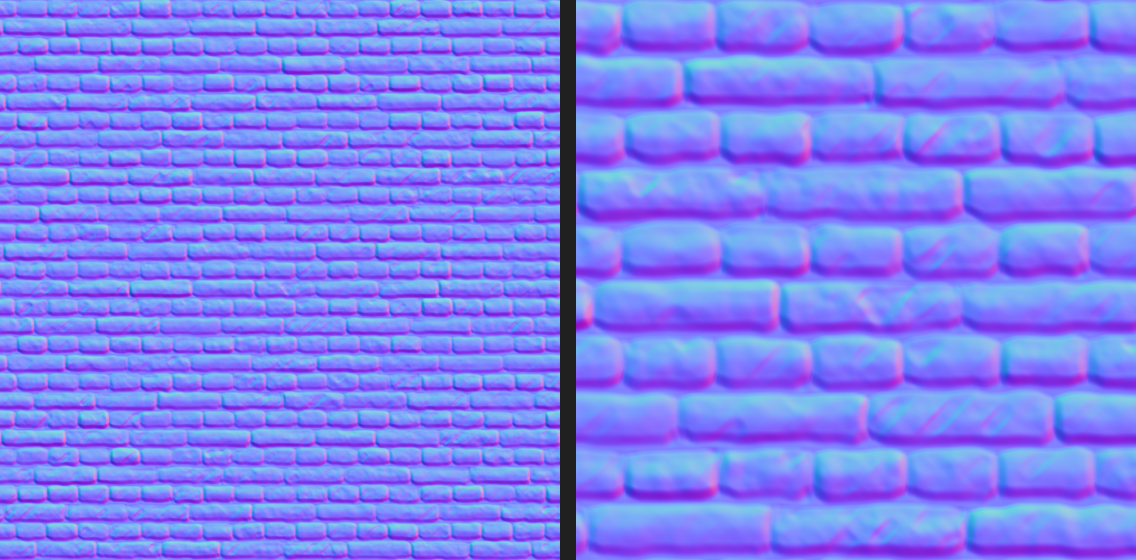
Left, the full canvas; right, a detail of the centre.
This texture map is drawn by a three.js fragment shader. Its source:

```glsl
// Tiling tangent-space normal map of a worn brick wall with alternating stretcher and header courses.
varying vec2 vUv;

const float COURSES = 30.0;       // rows up the tile; even ones hold long bricks
const float STRETCHERS = 9.0;     // long bricks per row
const float HEADERS = 18.0;       // short bricks per row
const float RELIEF = 0.21;        // brick height, in course heights
const float BED_WIDTH = 0.23;     // steep lower edge of a brick
const float BELLY_WIDTH = 0.55;   // softer swell above that edge
const float BELLY_SHARE = 0.42;   // part of the height gained by the swell
const float TOP_POWER = 3.0;      // roundness of the upper slope
const float JOINT_WIDTH = 0.17;   // bevel beside vertical joints
const float JOINT_LEVEL = 0.62;   // relative height left in vertical joints
const float JOINT_JITTER = 0.07;  // joint shift, in brick lengths
const float CORNER = 0.16;        // corner rounding, in course heights
const float EDGE_WOBBLE = 0.08;   // ragged outline, in course heights
const float SAMPLE_STEP = 0.05;   // slope sampling distance

float hash(vec2 p) {
  vec3 q = fract(vec3(p.xyx) * 0.1031);
  q += dot(q, q.yzx + 33.33);
  return fract((q.x + q.y) * q.z);
}

// Value noise in course units; whole-number frequencies wrap at the tile edge.
float noise(vec2 p, vec2 frequency, float salt) {
  vec2 period = COURSES * frequency;
  p *= frequency;
  vec2 i = floor(p);
  vec2 f = fract(p);
  f = f * f * f * (f * (f * 6.0 - 15.0) + 10.0);
  vec2 a = mod(i, period);
  vec2 b = mod(i + 1.0, period);
  float low = mix(hash(a + salt), hash(vec2(b.x, a.y) + salt), f.x);
  float high = mix(hash(vec2(a.x, b.y) + salt), hash(b + salt), f.x);
  return mix(low, high, f.y);
}

float jointShift(float index, float row, float count) {
  return JOINT_JITTER * hash(vec2(mod(index, count) + 7.0, row + 51.0));
}

float wallHeight(vec2 p) {
  // Ragged brick outlines
  vec2 q = p + EDGE_WOBBLE * (vec2(noise(p, vec2(2.0), 11.0), noise(p, vec2(2.0), 83.0)) - 0.5);

  // Course and its bond; long rows alternate by half a brick
  float row = mod(floor(q.y), COURSES);
  float t = fract(q.y);
  float isHeader = mod(row, 2.0);
  float count = mix(STRETCHERS, HEADERS, isHeader);
  float pair = floor(row / 2.0);
  float phase = mix(0.5 * mod(pair + 1.0 + step(8.0, pair), 2.0), 0.45, isHeader);
  phase += 0.06 * hash(vec2(row, 19.0));

  // Brick within the course
  float x = q.x * count / COURSES - phase;
  float index = floor(x);
  if (x < index + jointShift(index, row, count)) index -= 1.0;
  float left = index + jointShift(index, row, count);
  float right = index + 1.0 + jointShift(index + 1.0, row, count);
  float side = min(x - left, right - x) * COURSES / count;
  vec2 id = vec2(mod(index, count), row);

  // Rounded profile: steep below, gentle above, drawn in at the corners
  float ends = smoothstep(0.0, JOINT_WIDTH, side);
  float corner = CORNER * pow(1.0 - clamp(side / 0.35, 0.0, 1.0), 2.0);
  float rise = t - corner - 0.07 * ends * hash(id + 170.0);
  float fall = min(t + 0.7 * corner + 0.06 * ends * hash(id + 250.0), 1.0);
  float profile = mix(smoothstep(0.0, BED_WIDTH, rise), smoothstep(0.0, BELLY_WIDTH, rise), BELLY_SHARE);
  profile -= pow(fall, TOP_POWER);
  float proud = pow(hash(id + 130.0), 5.0);
  float level = mix(0.75, 1.1, hash(id + 210.0)) + 0.5 * proud;
  float height = RELIEF * profile * mix(JOINT_LEVEL, level, ends);

  // Each brick leans its own way
  float face = ends * smoothstep(0.0, 0.3, t) * smoothstep(1.0, 0.75, t);
  vec2 lean = vec2(hash(id + 310.0), hash(id + 370.0)) - 0.5;
  vec2 centered = vec2((x - 0.5 * (left + right)) * COURSES / count, t - 0.5);
  height += face * dot(lean * vec2(0.06, 0.22), centered);

  // Worn faces: broad dents, soft lumps, shallow chips and grain on slanted grids
  vec2 slanted = vec2(p.x + p.y, p.y - p.x);
  float rough = mix(0.3, 1.0, hash(id + 430.0)) * face;
  float dents = noise(p, vec2(1.0, 2.0), 29.0) - 0.5;
  float lumps = noise(slanted, vec2(2.0), 47.0) - 0.5;
  float chips = smoothstep(0.58, 1.0, noise(slanted, vec2(1.0, 2.0), 61.0));
  float grain = noise(slanted, vec2(4.0), 97.0) - 0.5;
  height += 0.045 * dents * mix(0.4, 1.0, face);
  height += rough * (0.045 * lumps - 0.07 * chips + 0.018 * grain);
  return height + 0.012 * lumps;
}

void main() {
  vec2 p = vUv * COURSES;
  vec2 e = vec2(SAMPLE_STEP, 0.0);
  vec2 slope = vec2(wallHeight(p + e.xy) - wallHeight(p - e.xy),
                    wallHeight(p + e.yx) - wallHeight(p - e.yx)) / (2.0 * SAMPLE_STEP);
  vec3 normal = normalize(vec3(-slope, 1.0));
  gl_FragColor = vec4(normal * 0.5 + 0.5, 1.0);
}
```
